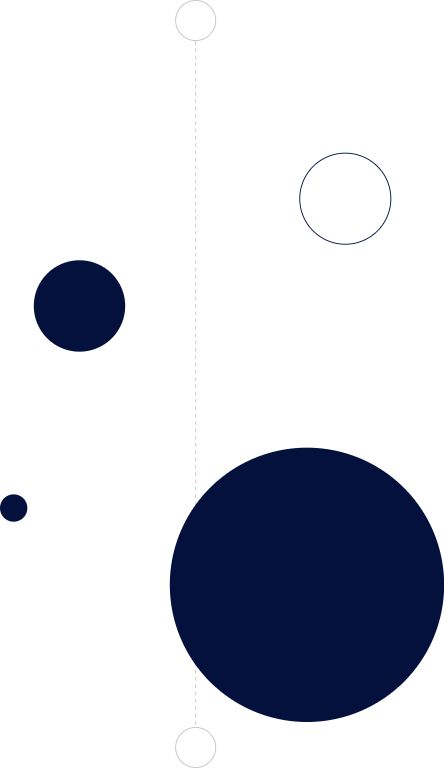
Reproduce this background procedurally as a WebGL 1 fragment shader.

```glsl
precision highp float;
// Flat navy discs and thin outlined rings scattered on white, with a dashed
// vertical guide joining two pale rings at the top and bottom edges.
// Signed distances are turned into pixel coverage and layered back to front.

uniform vec2 u_resolution;

const vec3 PAPER = vec3(1.0);
const vec3 NAVY = vec3(0.016, 0.065, 0.235);
const vec3 PALE_GRAY = vec3(0.77);

const float STROKE = 0.00119;      // line width, in canvas heights
const float DASH_PERIOD = 0.00952; // one dash plus one gap
const float GUIDE_X = 0.2548;
const float GUIDE_END = 0.0533;    // gap between guide and canvas edge
const float END_RING_Y = 0.0267;
const float END_RING_RADIUS = 0.0261;

// Share of a pixel lying inside a shape at signed distance d
float coverage(float d, float pixel) {
  return clamp(0.5 - d / pixel, 0.0, 1.0);
}

// Coverage of a line drawn along the zero contour of d
float stroke(float d, float width, float pixel) {
  return coverage(d - 0.5 * width, pixel) - coverage(d + 0.5 * width, pixel);
}

float circle(vec2 p, vec2 center, float radius) {
  return length(p - center) - radius;
}

// Vertical dashed line, its first dash starting at the top end
float dashedGuide(vec2 p, float x, float bottom, float top, float pixel) {
  float phase = mod(top - p.y, DASH_PERIOD);
  float dash = coverage(abs(phase - 0.25 * DASH_PERIOD) - 0.25 * DASH_PERIOD, pixel);
  // The end of each period also borders the next dash
  dash = max(dash, coverage(DASH_PERIOD - phase, pixel));
  float span = coverage(max(bottom - p.y, p.y - top), pixel);
  return stroke(p.x - x, STROKE, pixel) * dash * span;
}

void main() {
  float pixel = 1.0 / u_resolution.y;
  vec2 p = gl_FragCoord.xy * pixel;
  vec3 color = PAPER;

  // Dashed guide and its mirrored end rings
  float guide = dashedGuide(p, GUIDE_X, GUIDE_END, 1.0 - GUIDE_END, pixel);
  vec2 mirrored = vec2(p.x, min(p.y, 1.0 - p.y));
  float endRing = circle(mirrored, vec2(GUIDE_X, END_RING_Y), END_RING_RADIUS);
  color = mix(color, PALE_GRAY, max(guide, stroke(endRing, STROKE, pixel)));

  // Outlined circle at the upper right
  float outline = circle(p, vec2(0.4496, 0.7413), 0.0593);
  color = mix(color, NAVY, stroke(outline, STROKE, pixel));

  // Solid discs: large, medium and small
  float discs = circle(p, vec2(0.3997, 0.2385), 0.1786);
  discs = min(discs, circle(p, vec2(0.1035, 0.6016), 0.0595));
  discs = min(discs, circle(p, vec2(0.0178, 0.3385), 0.0178));
  color = mix(color, NAVY, coverage(discs, pixel));

  gl_FragColor = vec4(color, 1.0);
}
```
